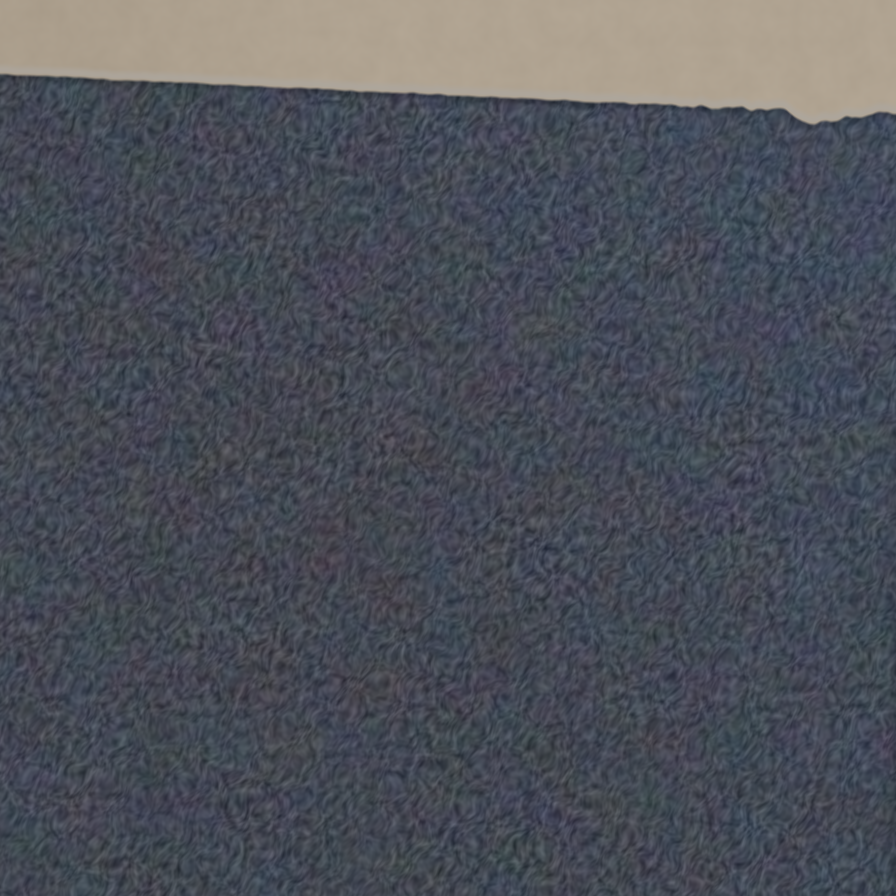
A WebGL 1 fragment shader for this texture:

```glsl
precision highp float;
// Dark blue-grey grainy cloth below a torn, slanting edge of warm pale paper.
uniform vec2 u_resolution;

#define CLOTH vec3(0.256, 0.279, 0.322)
#define PAPER vec3(0.690, 0.640, 0.570)
#define HALO vec3(0.675, 0.652, 0.620)
#define GRAIN_FREQ vec2(128.0, 92.0)
#define GRAIN_SLANT 0.3
#define GRAIN_CONTRAST 0.125
#define TINT_CONTRAST 0.030
#define EDGE_LEFT 0.917
#define EDGE_SLOPE 0.046
#define EDGE_SOFTNESS 0.0022
#define NOTCH_DEPTH 0.012

// Random unit gradient for a lattice cell.
vec2 cellGradient(vec2 cell) {
  vec3 q = fract(vec3(cell.xyx) * vec3(0.1031, 0.1030, 0.0973));
  q += dot(q, q.yzx + 33.33);
  float angle = 6.2832 * fract((q.x + q.y) * q.z);
  return vec2(cos(angle), sin(angle));
}

// Gradient noise, roughly -0.7 to 0.7.
float gradientNoise(vec2 p) {
  vec2 cell = floor(p);
  vec2 f = p - cell;
  vec2 w = f * f * f * (f * (f * 6.0 - 15.0) + 10.0);
  float a = dot(cellGradient(cell), f);
  float b = dot(cellGradient(cell + vec2(1.0, 0.0)), f - vec2(1.0, 0.0));
  float c = dot(cellGradient(cell + vec2(0.0, 1.0)), f - vec2(0.0, 1.0));
  float d = dot(cellGradient(cell + vec2(1.0, 1.0)), f - vec2(1.0, 1.0));
  return mix(mix(a, b, w.x), mix(c, d, w.x), w.y);
}

// Height of the torn edge: nearly straight, ragged and notched at the right.
float edgeHeight(float x) {
  float ragged = smoothstep(0.66, 0.82, x);
  float fibre = gradientNoise(vec2(x * 34.0, 7.3)) + 0.6 * gradientNoise(vec2(x * 85.0, 19.6));
  float notch = smoothstep(0.865, 0.905, x) * (1.0 - smoothstep(0.915, 0.975, x));
  return EDGE_LEFT - EDGE_SLOPE * x - NOTCH_DEPTH * notch
    + fibre * mix(0.0018, 0.0060, ragged);
}

// Fine slanted flecks; a slow warp varies their direction.
float clothGrain(vec2 p) {
  vec2 warp = vec2(gradientNoise(p * 38.0 + 11.0), gradientNoise(p * 38.0 + 57.0));
  vec2 q = p + 0.008 * warp;
  q.x -= GRAIN_SLANT * q.y;
  q = q * GRAIN_FREQ + 200.0;
  return gradientNoise(q) + 0.6 * gradientNoise(q * 1.83 + 31.7);
}

// Blurred colour blotches, independent in each channel.
vec3 colourBlotches(vec2 p) {
  vec3 broad = vec3(gradientNoise(p * 15.0 + 3.0),
                    gradientNoise(p * 15.0 + 43.0),
                    gradientNoise(p * 15.0 + 83.0));
  vec3 small = vec3(gradientNoise(p * 42.0 + 5.0),
                    gradientNoise(p * 42.0 + 65.0),
                    gradientNoise(p * 42.0 + 125.0));
  return broad + 0.7 * small;
}

vec3 clothColour(vec2 p, float depth) {
  vec3 colour = CLOTH;
  // Cool light towards the upper right, a warmer patch near the middle.
  float cool = smoothstep(0.45, 1.3, p.x * 0.75 + p.y * 0.65);
  float warm = exp(-7.0 * dot(p - vec2(0.40, 0.50), p - vec2(0.40, 0.50)));
  colour += cool * vec3(0.005, 0.016, 0.032);
  colour += warm * vec3(0.010, -0.003, -0.008);
  colour += TINT_CONTRAST * colourBlotches(p) * vec3(1.1, 0.8, 1.1);
  // Uneven grain strength, then shaded rims along the tear and right side.
  float strength = 1.0 + 0.35 * gradientNoise(p * 9.0 + 21.0);
  colour += GRAIN_CONTRAST * strength * clothGrain(p);
  float rim = 1.0 - smoothstep(0.001, 0.010, depth);
  float side = smoothstep(0.985, 1.0, p.x) * (1.0 - smoothstep(0.3, 0.7, p.y));
  return colour * (1.0 - 0.20 * rim - 0.12 * side);
}

vec3 paperColour(vec2 p, float height) {
  float mottling = gradientNoise(p * 32.0 + 9.0) + 0.6 * gradientNoise(p * 95.0 + 71.0);
  vec3 colour = PAPER + 0.014 * mottling;
  colour -= 0.022 * (1.0 - smoothstep(0.0, 0.45, p.x));
  // Thin pale halo just above the tear.
  float halo = smoothstep(0.0, 0.004, height) * (1.0 - smoothstep(0.005, 0.014, height));
  return mix(colour, HALO, 0.75 * halo);
}

void main() {
  vec2 p = gl_FragCoord.xy / u_resolution;
  float height = p.y - edgeHeight(p.x);
  float softness = max(EDGE_SOFTNESS, 0.75 / u_resolution.y);
  float paperMask = smoothstep(-softness, softness, height);
  vec3 colour = mix(clothColour(p, -height), paperColour(p, height), paperMask);
  gl_FragColor = vec4(clamp(colour, 0.0, 1.0), 1.0);
}
```
